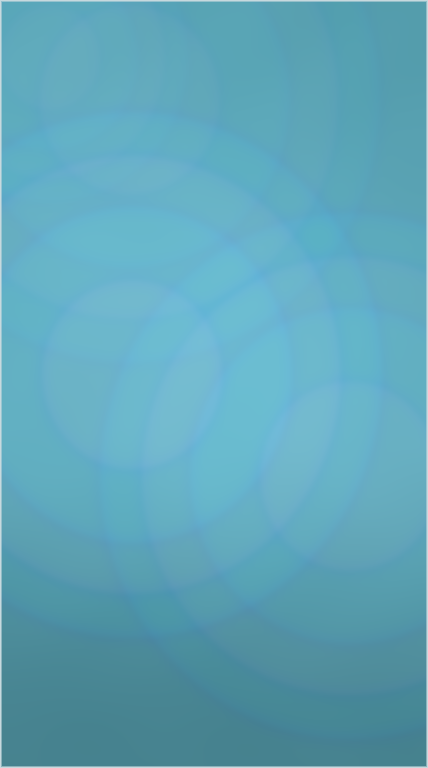
Write a WebGL 2 fragment shader that draws this background.

```glsl
#version 300 es
precision highp float;

uniform vec2 u_resolution;
out vec4 fragColor;

// Soft-edged disc coverage
float disc(float dist, float radius) {
    return 1.0 - smoothstep(-0.006, 0.006, dist - radius);
}

// Faint blue seam along a disc edge
float seam(float dist, float radius) {
    float offset = (dist - radius) / 0.012;
    return exp(-offset * offset);
}

// Four concentric translucent discs, alternating grey and teal
vec3 ripple(vec2 p, vec2 center, float scale, float strength) {
    vec2 q = p - center;
    float dist = length(q * vec2(1.03, 0.98));
    vec4 radii = vec4(0.335, 0.279, 0.214, 0.120) * scale;
    vec3 tint = vec3(0.0);
    for (int i = 0; i < 4; i++) {
        vec3 layer = i % 2 == 0 ? vec3(-0.004, 0.018, 0.020)
                                : vec3(0.034, 0.009, 0.010);
        tint += layer * disc(dist, radii[i]);
        tint += vec3(-0.006, -0.014, 0.016) * seam(dist, radii[i]);
    }
    return tint * strength;
}

void main() {
    vec2 p = gl_FragCoord.xy / u_resolution.y;
    float width = u_resolution.x / u_resolution.y;

    // Vertical gradient with a broad central glow
    vec3 color = mix(vec3(0.275, 0.510, 0.560), vec3(0.345, 0.630, 0.695),
                     smoothstep(0.02, 0.45, p.y));
    color = mix(color, vec3(0.325, 0.610, 0.670), smoothstep(0.65, 1.0, p.y));
    vec2 glow = (p - vec2(0.29, 0.57)) / vec2(0.34, 0.30);
    color += vec3(0.030, 0.034, 0.038) * exp(-dot(glow, glow));

    // Overlapping ripples
    color += ripple(p, vec2(0.172, 0.512), 1.0, 0.95);
    color += ripple(p, vec2(0.456, 0.380), 1.0, 0.85);
    color += ripple(p, vec2(0.169, 0.870), 1.0, 0.60);
    color += ripple(p, vec2(0.065, 0.925), 0.55, 0.45);

    // Gentle mottling from layered sines
    float mottle = sin(p.x * 31.0 + 2.0 * sin(p.y * 17.0))
                 + 0.5 * sin(p.y * 43.0 - p.x * 29.0);
    color += 0.002 * mottle;

    // Thin pale frame
    vec2 toEdge = min(p, vec2(width, 1.0) - p);
    float frame = 1.0 - smoothstep(0.0013, 0.0027, min(toEdge.x, toEdge.y));
    color = mix(color, vec3(0.78, 0.85, 0.87), frame);

    fragColor = vec4(color, 1.0);
}
```
